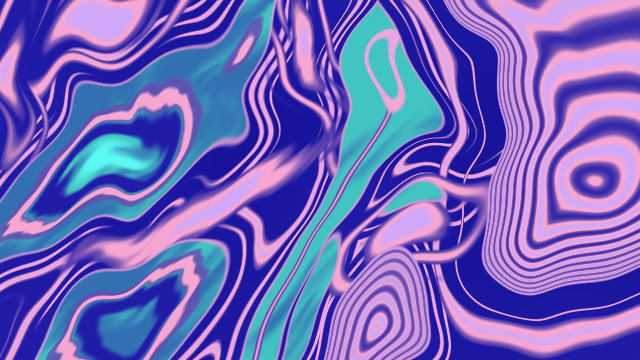
Reproduce this background procedurally as a Shadertoy shader.

```glsl
// Liquid marbling: teal pools, pink ribbons and contour-lined lilac lakes on deep blue ink.
const vec3 INK    = vec3(.13, .11, .66);
const vec3 DEEP   = vec3(.09, .07, .60);
const vec3 VIOLET = vec3(.41, .29, .69);
const vec3 LILAC  = vec3(.71, .53, .83);
const vec3 PINK   = vec3(.97, .65, .82);
const vec3 PALE   = vec3(.82, .66, .97);
const vec3 STEEL  = vec3(.20, .44, .70);
const vec3 TEAL   = vec3(.26, .77, .76);
const vec3 GLOW   = vec3(.36, .98, .95);
const float WARP = .032;         // strength of the swirling
const float STRIPES = 4.3;       // density of the lake contours
const float STRIPE_START = .05;  // depth over which contours widen
const float TAU = 6.28318;

float hash(vec2 p) { return fract(sin(dot(p, vec2(127.1, 311.7))) * 43758.5); }

float noise(vec2 p) {
    vec2 i = floor(p), f = fract(p);
    f = f * f * f * (f * (f * 6. - 15.) + 10.);
    return mix(mix(hash(i), hash(i + vec2(1, 0)), f.x),
               mix(hash(i + vec2(0, 1)), hash(i + 1.), f.x), f.y);
}

float fbm(vec2 p) { return .55 * noise(p) + .3 * noise(p * 2.1 + 7.) + .15 * noise(p * 4.3 + 3.); }

vec2 rotate(vec2 p, float a) { return mat2(cos(a), -sin(a), sin(a), cos(a)) * p; }

vec2 swirl(vec2 p) {
    p += .06 * (vec2(noise(p * 4.), noise(p * 4. + 19.)) - .5);
    for (float f = 1.; f < 5.; f++)
        p += WARP / f * sin(7. * f * p.yx + vec2(1.3, 4.1) * f);
    return p;
}

// Tilted ellipse; the distance stretches toward its tips
float blob(vec2 p, vec2 centre, vec2 radii, float tilt) {
    return (length(rotate(p - centre, tilt) / radii) - 1.) * radii.y;
}

float smoothMin(float a, float b, float k) {
    float h = max(k - abs(a - b), 0.) / k;
    return min(a, b) - h * h * k * .25;
}

float band(float d, float halfWidth) {
    float px = 1. / iResolution.y;
    return 1. - smoothstep(max(halfWidth - px, 0.), halfWidth + px, abs(d));
}

float inside(float d) { float px = 1. / iResolution.y; return smoothstep(px, -px, d); }

// Ink to violet to pink to a pale core
vec3 blush(float t) {
    vec3 c = mix(INK, VIOLET, smoothstep(0., .3, t));
    c = mix(c, PINK, smoothstep(.25, .6, t));
    return mix(c, PALE, smoothstep(.72, 1., t));
}

vec3 glaze(vec3 base, float t) { return mix(base, blush(t), smoothstep(0., .2, t)); }

// Nested contours, fine at the shore and broad in the middle
vec3 contours(float depth) {
    float phase = STRIPES * log(1. + max(depth, 0.) / STRIPE_START);
    float fade = 1. - smoothstep(.3, .7, fwidth(phase));
    float s = .5 + .5 * cos(TAU * (phase - 9.2));
    return mix(LILAC, blush(.1 + .9 * s), fade * mix(.55, 1., smoothstep(0., .15, depth)));
}

// Streaked pool with a pink rim; rings sets the marbling of its core
vec3 pool(vec3 base, float d, float streak, float bright, float rings) {
    float depth = -d + .05 * (streak - .5);
    vec3 c = mix(STEEL, TEAL, smoothstep(.3, .75, streak + bright));
    c = mix(c, VIOLET, .8 * rings * band(depth - .048, .016));
    c = mix(c, PINK, rings * band(depth - .052, .008));
    c = mix(c, INK, rings * smoothstep(.02, .008, abs(depth - .082)));
    c = mix(c, GLOW, rings * smoothstep(.1, .13, depth) * smoothstep(.25, .6, streak + bright));
    c = mix(base, c, inside(d));
    return mix(c, mix(LILAC, PINK, streak), .9 * band(d, .0025));
}

void mainImage(out vec4 fragColor, in vec2 fragCoord) {
    vec2 p = swirl(fragCoord / iResolution.y);
    float streak = fbm(rotate(p, .8) * vec2(3., 17.));
    float drift = noise(p * 5.) - .5;

    // Pools and the long diagonal stem
    float upper = smoothMin(blob(p, vec2(.28, .56), vec2(.5, .14), .68),
                            blob(p, vec2(.69, .88), vec2(.24, .05), 1.25), .04);
    float lower = blob(p, vec2(.37, .12), vec2(.33, .15), .75);
    float bend = p.x - .72 - .37 * smoothstep(-.05, .8, p.y);
    float girth = .05 + .07 * smoothstep(.5, .62, p.y) * smoothstep(.95, .66, p.y)
                - .06 * smoothstep(.8, .97, p.y);
    float stem = (abs(bend) - girth) * .8;
    float sliver = min(blob(p, vec2(.87, .13), vec2(.2, .04), 1.2),
                       blob(p, vec2(1.14, .42), vec2(.09, .025), .5));

    // Lakes: a rounded corner on the right and a small cove below
    vec2 l = p;
    float cape = (p.y - .8) / .12;
    l.x -= .07 * exp(-cape * cape) - .13 * smoothstep(.85, 1.05, p.y);
    l.y -= .08 * smoothstep(1.5, 1.8, p.x);
    vec2 corner = abs(l - vec2(2., .95)) - vec2(.48, .58);
    float lake = length(max(corner, 0.)) + min(max(corner.x, corner.y), 0.) - .17;
    float cove = blob(p, vec2(1.07, .03), vec2(.24, .13), 1.3);
    float island = blob(p, vec2(1.62, .5), vec2(.18, .13), .75);
    float lakeDepth = mix(-lake, .06 + .18 * exp(-4. * island), smoothstep(0., .25, -lake))
                    + .015 * drift * smoothstep(0., .1, -lake);

    // Ink with veins that echo the shores
    vec3 col = mix(INK, DEEP, noise(p * 3.));
    float shore = smoothMin(smoothMin(upper, lower, .08), smoothMin(stem, min(sliver, cove), .06), .06);
    for (float i = 1.; i < 4.; i++) {
        float swell = noise(p * 2.5 + i * 9.);
        float t = 1. - abs(shore + .02 * drift - .022 * i) / (.003 + .011 * swell * swell);
        col = glaze(col, clamp(t, 0., 1.) * smoothstep(.15, .45, swell));
    }

    // Ribbons that follow the right lake
    float swell = .012 + .035 * smoothstep(.3, .05, p.y) + .025 * smoothstep(.75, .92, p.y);
    float rim = lake + .02 * drift;
    col = glaze(col, .9 * clamp(1.2 - abs(rim - .14) / swell, 0., 1.));
    col = glaze(col, .6 * band(rim - .075, .003));

    // Pink petals with soft rings, and a drifting smoke plume
    float petals = min(min(blob(p, vec2(.32, .93), vec2(.18, .06), .6),
                           blob(p, vec2(.04, .8), vec2(.15, .03), 1.3)),
                       min(blob(p, vec2(.87, .88), vec2(.17, .035), -1.3),
                           blob(p, vec2(1.13, .33), vec2(.13, .05), .7)));
    float ring = .5 + .5 * cos(petals * 130. + 5. * drift);
    col = glaze(col, .7 * ring * ring * smoothstep(.09, .03, petals) * smoothstep(.0, .03, petals));
    col = glaze(col, smoothstep(.012, -.035, petals + .02 * (streak - .5)));
    float smoke = blob(p, vec2(.62, .47), vec2(.36, .05), .43) + .08 * (streak - .5);
    col = glaze(col, smoothstep(.03, -.045, smoke));

    // Lakes, then pools over them
    col = mix(col, contours(-cove), inside(cove));
    col = mix(col, contours(lakeDepth), inside(lake));
    col = pool(col, lower, streak, -.08, 1.);
    col = pool(col, upper, streak, -.04, 1.);
    col = pool(col, sliver, streak, .2, 0.);
    col = pool(col, stem, streak, .2, 0.);

    // Vein and hook inside the stem
    float core = inside(stem);
    col = mix(col, VIOLET, core * band(bend + .01, .009) * smoothstep(.7, .6, p.y));
    col = mix(col, PINK, core * band(bend + .01, .003) * smoothstep(.7, .6, p.y));
    float hook = blob(p, vec2(1.1, .74), vec2(.1, .035), 1.1);
    col = mix(col, blush(.6 + .3 * streak), core * band(hook, .006));

    fragColor = vec4(col, 1.);
}
```
